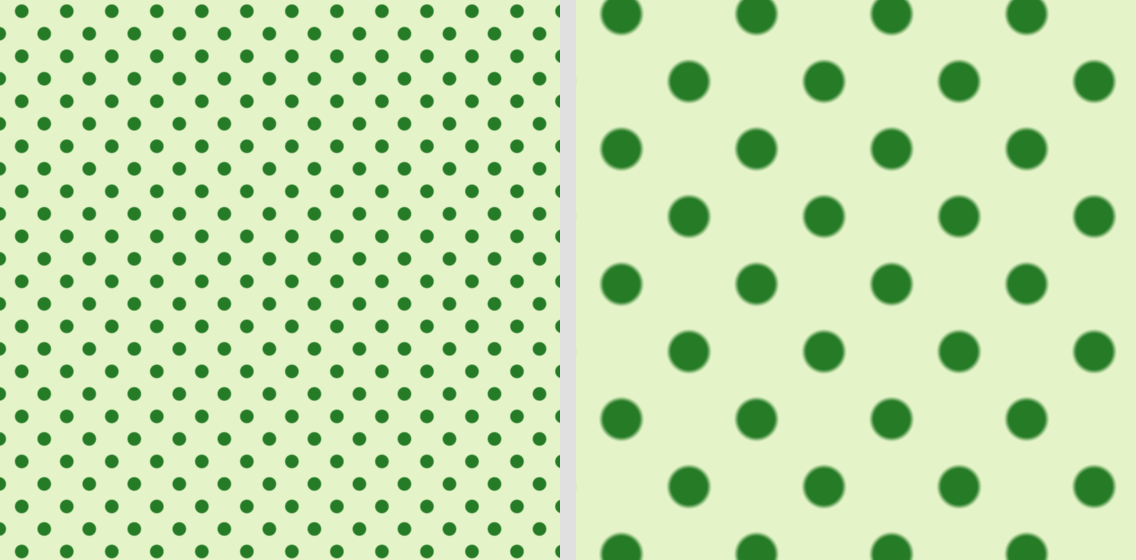
Left: the whole. Right: its middle third, enlarged.
Give the GLSL for this pattern, as a three.js fragment shader.

```glsl
// Staggered polka dots: small green discs on a pale lime ground.
// Two square lattices, half a period apart on both axes, are merged by taking
// the nearer dot; its signed distance is then turned into soft coverage.

varying vec2 vUv;

const vec3 GROUND = vec3(0.898, 0.957, 0.784);
const vec3 DOT_GREEN = vec3(0.145, 0.482, 0.149);

const float PERIOD = 0.0804;                // spacing of dots within a row
const vec2 FIRST_DOT = vec2(0.0388, 0.980); // centre of the upper left dot
const float DOT_RADIUS = 0.0121;
const float EDGE_SOFTNESS = 0.0019;         // half width of the blurred rim

// Distance from p to the nearest point of a square lattice through the origin.
float latticeDistance(vec2 p, float period) {
  return length((fract(p / period + 0.5) - 0.5) * period);
}

// Signed distance to the nearest disc of the staggered arrangement.
float staggeredDots(vec2 p, float period, float radius) {
  float mainRows = latticeDistance(p, period);
  float shiftedRows = latticeDistance(p - 0.5 * period, period);
  return min(mainRows, shiftedRows) - radius;
}

// Coverage of a shape: 1 inside, 0 outside, smooth across the rim.
float coverage(float dist, float softness) {
  return 1.0 - smoothstep(-softness, softness, dist);
}

void main() {
  float dist = staggeredDots(vUv - FIRST_DOT, PERIOD, DOT_RADIUS);

  // Keep the rim at least about a pixel wide on small canvases.
  float softness = max(EDGE_SOFTNESS, 0.7 * fwidth(vUv.x));

  vec3 color = mix(GROUND, DOT_GREEN, coverage(dist, softness));
  gl_FragColor = vec4(color, 1.0);
}
```
